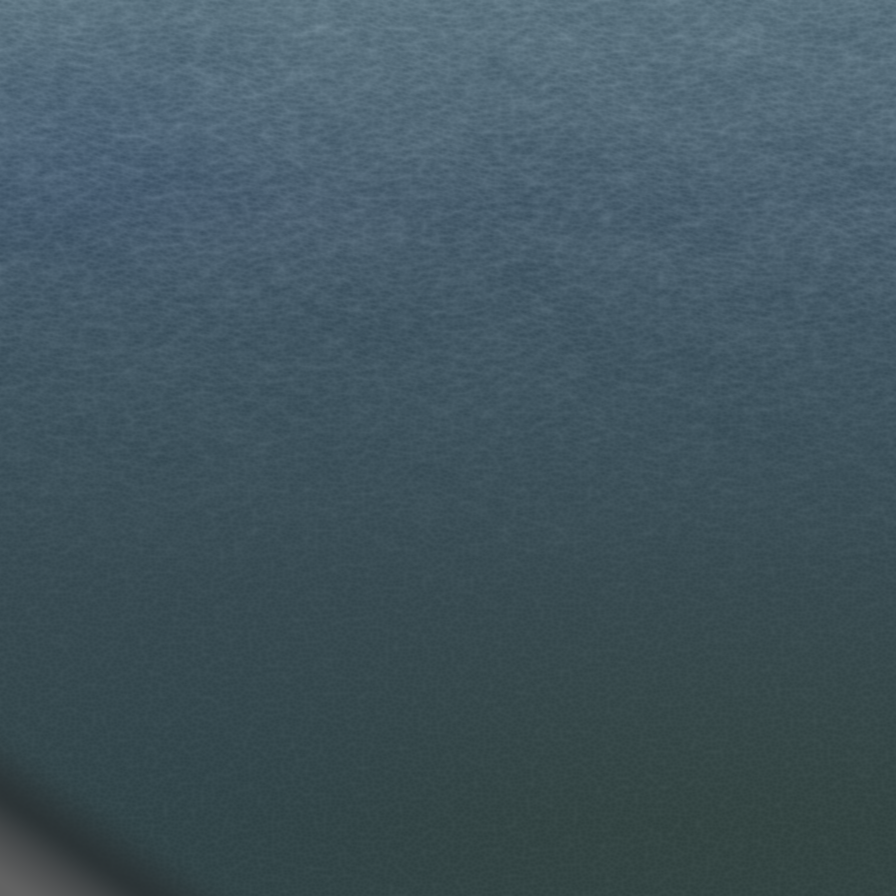
Reproduce this texture procedurally as a Shadertoy shader.

```glsl
// Calm open water, pale blue above and deep green-grey below, with a blurred
// grey rim in the lower left corner. A colour ramp carries the depth, layered
// sines make broad drifting patches, and stretched cellular noise the ripples.

vec2 hash2(vec2 cell) {
    vec3 q = fract(cell.xyx * vec3(0.1031, 0.1030, 0.0973));
    q += dot(q, q.yzx + 33.33);
    return fract((q.xx + q.yz) * q.zy);
}

// Distance to the nearest scattered point, roughly 0 to 1.
float cellular(vec2 p) {
    vec2 cell = floor(p);
    vec2 local = fract(p);
    float nearest = 2.0;
    for (int y = -1; y <= 1; y++) {
        for (int x = -1; x <= 1; x++) {
            vec2 offset = vec2(x, y);
            vec2 delta = offset + hash2(cell + offset) - local;
            nearest = min(nearest, dot(delta, delta));
        }
    }
    return sqrt(nearest);
}

mat2 rotation(float angle) {
    float c = cos(angle), s = sin(angle);
    return mat2(c, -s, s, c);
}

// Warped sine layers, about -1 to 1.
float layeredSines(vec2 p) {
    float sum = 0.0;
    float weight = 0.5;
    for (int i = 0; i < 5; i++) {
        p += 0.65 * sin(p.yx * 1.3 + float(i) * 1.9);
        sum += weight * sin(p.x + 0.7) * cos(p.y - 0.4);
        p = rotation(0.45) * p * 1.75;
        weight *= 0.62;
    }
    return sum;
}

// Vertical water colour, linear between stops so that no bands show.
vec3 depthColor(float height) {
    vec3 color = vec3(0.203, 0.270, 0.274);
    color = mix(color, vec3(0.224, 0.296, 0.322), clamp((height - 0.08) / 0.25, 0.0, 1.0));
    color = mix(color, vec3(0.255, 0.337, 0.380), clamp((height - 0.33) / 0.22, 0.0, 1.0));
    color = mix(color, vec3(0.302, 0.386, 0.446), clamp((height - 0.55) / 0.22, 0.0, 1.0));
    return mix(color, vec3(0.372, 0.464, 0.515), clamp((height - 0.77) / 0.23, 0.0, 1.0));
}

float glow(vec2 p, vec2 center, vec2 radius) {
    vec2 d = (p - center) / radius;
    return exp(-dot(d, d));
}

// Short wavelets: cells stretched sideways, bent by a slow sine.
float ripples(vec2 p, float tilt, vec2 density) {
    p.y += 0.004 * sin(p.x * 31.0 + p.y * 17.0);
    return cellular(rotation(tilt) * p * density) - 0.5;
}

// Blurred dark edge and grey rim below a slanted line.
vec3 addRim(vec3 color, vec2 p) {
    float d = dot(p, vec2(0.57, 0.82)) - 0.078;
    float shade = smoothstep(0.080, 0.010, d);
    color = mix(color, vec3(0.165, 0.190, 0.198), 0.85 * shade);
    vec3 grey = mix(vec3(0.30, 0.31, 0.315), vec3(0.39, 0.39, 0.39),
                    smoothstep(-0.02, -0.07, d));
    return mix(color, grey, smoothstep(0.020, -0.035, d));
}

void mainImage(out vec4 fragColor, in vec2 fragCoord) {
    vec2 p = fragCoord / iResolution.xy;
    float surface = smoothstep(0.22, 0.85, p.y);

    // Broad patches and slanted streaks shift the ramp and tint it.
    float broad = layeredSines(rotation(0.25) * p * vec2(6.0, 13.0));
    float streaks = layeredSines(rotation(-0.3) * p * vec2(14.0, 42.0) + 4.0);
    float wisps = layeredSines(rotation(0.2) * p * vec2(24.0, 80.0) + 9.0);
    vec3 color = depthColor(p.y + 0.012 * broad * surface);
    float patches = 0.008 * broad + 0.017 * streaks + 0.013 * wisps;
    color += patches * surface * vec3(1.0, 0.95, 0.9);

    // Cool light on the upper left, green cast on the lower right.
    color += vec3(-0.014, -0.012, 0.006) * glow(p, vec2(0.09, 0.82), vec2(0.22, 0.13));
    color += vec3(0.014, 0.010, 0.012) * glow(p, vec2(0.32, 0.76), vec2(0.16, 0.05));
    color += vec3(0.003, 0.003, -0.009) * glow(p, vec2(0.85, 0.12), vec2(0.42, 0.25));
    color += vec3(-0.003, 0.004, 0.016) * glow(p, vec2(0.20, 0.10), vec2(0.28, 0.18));

    // Wavelets fade with depth; a fine grain stays everywhere.
    float waves = ripples(p, 0.12, vec2(38.0, 125.0))
                + ripples(p + 3.7, -0.15, vec2(80.0, 200.0));
    float grain = cellular(p * vec2(190.0, 230.0)) - 0.5;
    color += waves * mix(0.010, 0.058, surface) + grain * 0.034;

    fragColor = vec4(addRim(color, p), 1.0);
}
```
